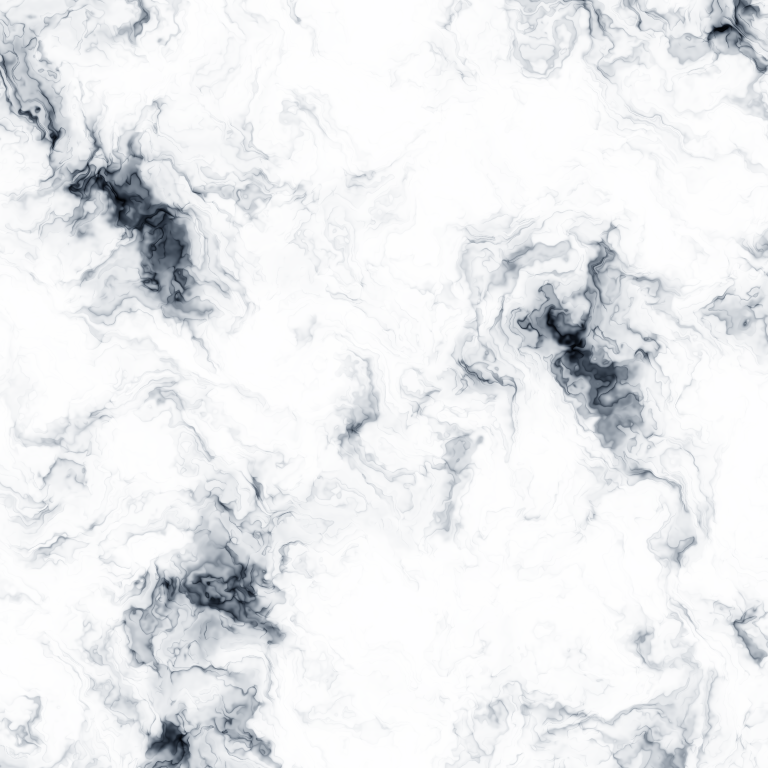
Reproduce this texture procedurally as a Shadertoy shader.

```glsl
const vec3 STONE = vec3(0.998, 0.998, 0.999);
const vec3 INK_ABSORPTION = vec3(1.12, 1.0, 0.87);
const vec2 GRAIN_DIRECTION = vec2(0.65, -0.76);
const float TAU = 6.2831853;

float hash(vec2 cell) {
    vec3 h = fract(cell.xyx * 0.1031);
    h += dot(h, h.yzx + 33.33);
    return fract((h.x + h.y) * h.z);
}

mat2 rotation(float angle) {
    float c = cos(angle), s = sin(angle);
    return mat2(c, s, -s, c);
}

// Gradient noise, centred on zero
float cornerSlope(vec2 cell, vec2 offset) {
    float angle = TAU * hash(cell);
    return dot(vec2(cos(angle), sin(angle)), offset);
}

float noise(vec2 p) {
    vec2 cell = floor(p), f = p - cell;
    vec2 blend = f * f * f * (f * (f * 6.0 - 15.0) + 10.0);
    vec2 e = vec2(1.0, 0.0);
    float low = mix(cornerSlope(cell, f), cornerSlope(cell + e, f - e), blend.x);
    float high = mix(cornerSlope(cell + e.yx, f - e.yx), cornerSlope(cell + 1.0, f - 1.0), blend.x);
    return mix(low, high, blend.y);
}

float cloud(vec2 p, float gain) {
    float sum = 0.0, weight = 1.0;
    for (int i = 0; i < 5; i++) {
        sum += weight * noise(p);
        p = rotation(0.9) * p * 2.03 + 17.3;
        weight *= gain;
    }
    return sum;
}

// Crest with a steep face and a fading back, like a fold in cloth
float fold(float height, float steepness, float fade) {
    return exp(-max(steepness * height, -fade * height));
}

// Rough displacement that frays every edge
vec2 crinkle(vec2 p, float frequency, float amount) {
    vec2 q = p * frequency;
    return p + amount * vec2(cloud(q + 3.7, 0.55), cloud(q + 41.2, 0.55));
}

// Layered sines that fold the plane like drifting smoke
vec2 swirl(vec2 p, float frequency, float strength) {
    for (int i = 0; i < 5; i++) {
        p = rotation(2.4) * p;
        p += strength / frequency * sin(frequency * p.yx + vec2(1.3, 4.1) * float(i + 1));
        frequency *= 1.7;
    }
    return p;
}

vec2 stretchAlong(vec2 p, vec2 direction, float amount) {
    return p - amount * dot(p, direction) * direction;
}

// Broken hairs on several scales, 0 to 1
float filaments(vec2 p, float frequency) {
    float sum = 0.0, total = 0.0, weight = 1.0;
    p *= frequency;
    for (int i = 0; i < 5; i++) {
        float presence = smoothstep(-0.2, 0.3, noise(p * 0.7 + 31.0));
        sum += weight * presence * fold(noise(p), 24.0, 7.0);
        total += weight;
        p = rotation(0.7) * p * 1.83 + 9.7;
        weight *= 0.87;
    }
    return sum / total;
}

float inkDensity(vec2 p) {
    vec2 frayed = crinkle(p, 7.0, 0.06);
    vec2 folded = swirl(stretchAlong(frayed, GRAIN_DIRECTION, 0.25), 9.0, 0.3);

    // Clumps joined by a loose web of veins
    float clumps = cloud(frayed * 4.1 + 5.4, 0.57);
    float web = fold(noise(folded * 3.0 + 23.0), 9.0, 6.0);
    float patches = exp(3.5 * clumps + 1.4 * (web - 0.42) - 2.6);

    // Haze carrying the hairs
    float hairs = filaments(folded + 2.0, 6.5);
    float density = patches * (0.28 + 22.0 * hairs * hairs);
    return density * density / (density + 0.035);
}

void mainImage(out vec4 fragColor, in vec2 fragCoord) {
    vec3 color = vec3(0.0);
    for (int i = 0; i < 4; i++) {
        vec2 shift = vec2(i & 1, i >> 1) * 0.5 - 0.25;
        vec2 p = (fragCoord + shift) / iResolution.y;
        color += STONE * exp(-INK_ABSORPTION * inkDensity(p));
    }
    fragColor = vec4(color * 0.25, 1.0);
}
```
